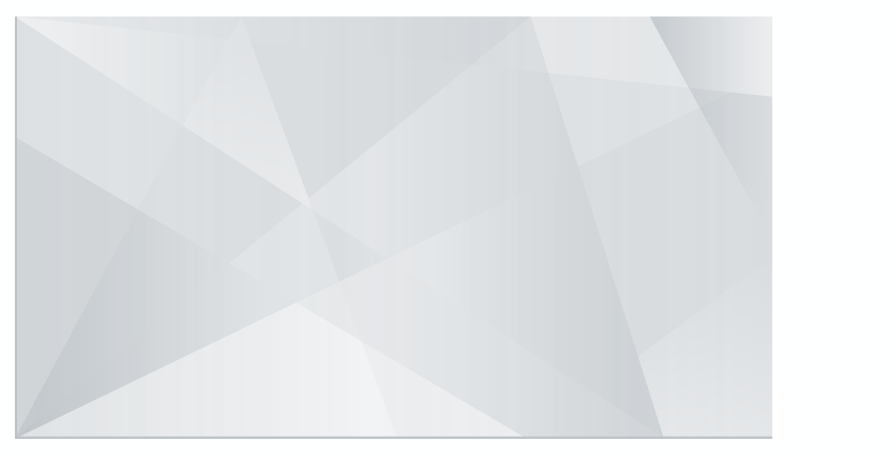
Give the GLSL for this background, as a WebGL 1 fragment shader.

```glsl
precision highp float;
uniform vec2 u_resolution;

const vec2 PANEL_MIN = vec2(0.0165, 0.042);
const vec2 PANEL_MAX = vec2(0.862, 0.964);
const float BORDER = 0.005;
const float BORDER_TONE = 0.76;
const float BAND_COUNT = 80.0;
const float BAND_STRENGTH = 0.006;
const vec3 COOL_TINT = vec3(-0.09, 0.01, 0.09);
const vec3 PAPER = vec3(0.995, 1.0, 1.0);

// Shared corners of the facets, in panel units
const vec2 TOP_LEFT = vec2(0.0, 1.0);
const vec2 BOTTOM_LEFT = vec2(0.0);
const vec2 APEX = vec2(0.299, 1.0);
const vec2 PEAK = vec2(0.681, 1.0);

float hash(float n) {
  return fract(sin(n * 12.9898) * 43758.547);
}

float ramp(float a, float b, float x) {
  return clamp((x - a) / (b - a), 0.0, 1.0);
}

// Smooth mask of the half plane left of the direction a to b
float leftOf(vec2 p, vec2 a, vec2 b) {
  vec2 size = (PANEL_MAX - PANEL_MIN) * u_resolution;
  vec2 d = (b - a) * size;
  vec2 v = (p - a) * size;
  return smoothstep(-0.7, 0.7, (d.x * v.y - d.y * v.x) / length(d));
}

float facetTone(vec2 p) {
  float x = p.x;
  float aboveTop = leftOf(p, TOP_LEFT, vec2(1.0, 0.81));
  float aboveLong = leftOf(p, TOP_LEFT, vec2(0.858, 0.0));
  float aboveLow = leftOf(p, vec2(0.0, 0.715), vec2(0.676, 0.0));
  float leftSteep = leftOf(p, BOTTOM_LEFT, APEX);
  float rightSteep = leftOf(p, APEX, vec2(0.505, 0.0));
  float aboveRise = leftOf(p, BOTTOM_LEFT, PEAK);
  float aboveFan = leftOf(p, BOTTOM_LEFT, vec2(1.0, 0.868));
  float rightPeak = leftOf(p, PEAK, vec2(0.857, 0.0));
  float rightDark = leftOf(p, vec2(0.838, 1.0), vec2(1.0, 0.47));
  float aboveCorner = leftOf(p, vec2(0.676, 0.0), vec2(1.0, 0.43));

  // Centre: fan shaded towards the right
  float fan = mix(0.895, 0.835, ramp(0.48, 0.80, x));
  fan = mix(mix(0.873, fan, ramp(0.43, 0.55, x)), fan, aboveLong);
  float upper = mix(0.868, 0.85, ramp(0.33, 0.62, x));
  fan = mix(fan, upper, aboveRise);
  float under = mix(0.905, 0.815, ramp(0.54, 0.82, x));
  float lowBand = mix(0.905, 0.845, ramp(0.50, 0.84, x));
  under = mix(mix(lowBand, under, ramp(0.5, 0.75, x) * aboveLong), under, aboveLong);
  float centre = mix(under, fan, mix(aboveFan, 0.5, ramp(0.66, 0.74, x)));
  centre = mix(0.93, centre, aboveLow);

  // Left: rays spreading from both corners
  float middle = mix(0.87, 0.882, leftSteep * ramp(0.27, 0.18, x));
  middle = mix(0.893, middle, aboveRise);
  float dark = mix(mix(0.79, 0.87, ramp(0.04, 0.28, x)), 0.835, leftSteep);
  float shadow = mix(0.77, 0.89, ramp(0.0, 0.33, x));
  dark = mix(shadow, dark, aboveRise);
  float left = mix(dark, middle, aboveLow);
  float bright = mix(0.89, 0.95, ramp(0.02, 0.46, x));
  bright = mix(bright, 0.912, aboveLow);
  left = mix(bright, left, aboveFan);
  float beam = mix(0.885, 0.915, ramp(1.0, 0.6, p.y));
  beam = mix(beam, mix(0.935, 0.888, ramp(0.03, 0.25, x)), leftSteep);
  left = mix(left, beam, aboveLong);
  float tone = mix(left, centre, rightSteep);

  // Strip along the top
  float strip = mix(0.91, 0.845, ramp(0.0, 0.58, x));
  strip += 0.015 * (1.0 - leftSteep) * (1.0 - rightSteep);
  strip = mix(mix(0.868, strip, aboveRise), strip, ramp(0.65, 0.5, x));
  tone = mix(tone, strip, aboveTop);

  // Right: pale upper facet, dark wedge and bright lower corner
  float below = mix(0.864, 0.88, ramp(0.78, 0.88, x) * aboveFan);
  below = mix(below, 0.882, aboveFan);
  float corner = mix(0.865, 0.905, ramp(0.45, 0.0, p.y));
  below = mix(corner, below, aboveCorner);
  float wedge = mix(0.80, 0.865, ramp(0.89, 1.0, x)) + 0.012 * aboveFan;
  below = mix(below, wedge, rightDark * ramp(0.46, 0.62, p.y));
  float top = mix(0.905, mix(0.80, 0.925, ramp(0.85, 0.99, x)), rightDark);
  return mix(tone, mix(below, top, aboveTop), rightPeak);
}

void main() {
  vec2 uv = gl_FragCoord.xy / u_resolution;
  vec2 p = (uv - PANEL_MIN) / (PANEL_MAX - PANEL_MIN);

  // Facets with faint vertical banding
  float band = hash(floor(p.x * BAND_COUNT)) - 0.5;
  float tone = facetTone(p) + band * BAND_STRENGTH;

  // Thin edge on the left and bottom
  vec2 inset = (uv - PANEL_MIN) * u_resolution / u_resolution.y;
  float pixel = 1.0 / u_resolution.y;
  float edge = smoothstep(-0.5, 0.5, (BORDER - min(inset.x, inset.y)) / pixel);
  tone = mix(tone, BORDER_TONE, edge);
  vec3 color = vec3(tone) + COOL_TINT * (1.0 - tone);

  // Panel on white paper
  vec2 gap = min(uv - PANEL_MIN, PANEL_MAX - uv) * u_resolution;
  float inside = smoothstep(-0.5, 0.5, min(gap.x, gap.y));
  gl_FragColor = vec4(mix(PAPER, color, inside), 1.0);
}
```
